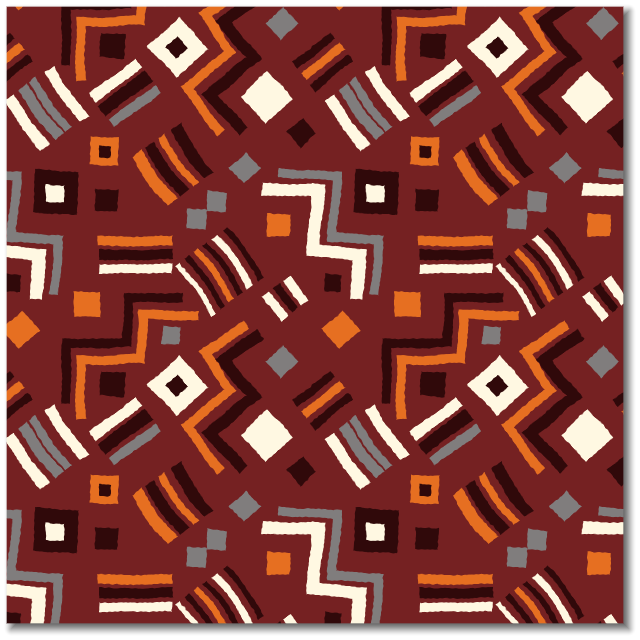
A Shadertoy shader for this pattern:

```glsl
// Hand-cut geometric cloth: zigzags, stripe blocks and squares tiled on a dark red panel.

const vec2 TILE = vec2(384.5, 406.0); // design grid: 768 units across the canvas, y down
const int RED = 0, CREAM = 1, DARK = 2, ORANGE = 3, GREY = 4;
const vec3 INKS[5] = vec3[5](vec3(0.46, 0.13, 0.135), vec3(1.0, 0.973, 0.885),
    vec3(0.19, 0.035, 0.04), vec3(0.9, 0.435, 0.13), vec3(0.5, 0.49, 0.49));

vec2 wrapTile(vec2 q) { return q - TILE * round(q / TILE); }

vec2 turn(vec2 q, float degrees) {
    float a = radians(degrees);
    return vec2(cos(a) * q.x + sin(a) * q.y, cos(a) * q.y - sin(a) * q.x);
}

float boxDist(vec2 q, vec2 halfSize) {
    vec2 d = abs(q) - halfSize;
    return length(max(d, 0.0)) + min(max(d.x, d.y), 0.0);
}

float coverage(float d) { return clamp(0.5 - d * iResolution.y / 768.0, 0.0, 1.0); }

void paint(inout vec3 col, float d, int ink) { col = mix(col, INKS[ink], coverage(d)); }

// Gradient noise that repeats with the tile
float corner(vec2 cell, vec2 f, vec2 period) {
    float a = 6.2832 * fract(sin(dot(mod(cell, period), vec2(127.1, 311.7))) * 43758.5);
    return dot(vec2(cos(a), sin(a)), f);
}

float gradientNoise(vec2 u, vec2 period) {
    vec2 i = floor(u), f = fract(u), s = f * f * (3.0 - 2.0 * f), e = vec2(1, 0);
    return mix(mix(corner(i, f, period), corner(i + e, f - e, period), s.x),
               mix(corner(i + e.yx, f - e.yx, period), corner(i + 1.0, f - 1.0, period), s.x), s.y);
}

vec2 wobble(vec2 p, vec2 period) {
    vec2 u = p / TILE * period;
    return vec2(gradientNoise(u, period), gradientNoise(u + 5.3, period));
}

// Up to four parallel bars; shape = tilt in degrees, half length, bow
void stripes(inout vec3 col, vec2 p, vec2 centre, vec3 shape, vec4 offsets, vec4 halfWidths, ivec4 inks) {
    vec2 q = turn(wrapTile(p - centre), shape.x);
    float t = q.x / shape.y;
    q.y -= shape.z * (1.0 - t * t);
    for (int i = 0; i < 4; i++)
        if (inks[i] != RED) paint(col, boxDist(q - vec2(0, offsets[i]), vec2(shape.y, halfWidths[i])), inks[i]);
}

// Four-legged zigzag with square corners and flat ends
void zigzag(inout vec3 col, vec2 p, vec2 pts[5], float halfWidth, int ink) {
    vec2 q = wrapTile(p - pts[2]) + pts[2];
    float d = 1e4;
    for (int i = 0; i < 4; i++) {
        vec2 leg = pts[i + 1] - pts[i], dir = normalize(leg), r = q - pts[i];
        float along = dot(r, dir), across = abs(dir.x * r.y - dir.y * r.x);
        float before = i == 0 ? 0.0 : halfWidth, after = i == 3 ? 0.0 : halfWidth;
        d = min(d, max(across - halfWidth, max(-before - along, along - length(leg) - after)));
    }
    paint(col, d, ink);
}

// Squares: x, y, half side, ink
const vec4 TILTED[7] = vec4[7](vec4(213, 57, 26, CREAM), vec4(211.5, 57, 10, DARK),
    vec4(338, 28, 14, GREY), vec4(320, 117, 22.5, CREAM), vec4(362, 160, 12.5, DARK),
    vec4(294, 201, 13.5, GREY), vec4(409, 396, 16.5, ORANGE));
const vec4 UPRIGHT[12] = vec4[12](vec4(67, 231, 26, DARK), vec4(66, 232, 10.5, CREAM),
    vec4(125, 181, 16, ORANGE), vec4(125, 181, 6.5, DARK), vec4(135, 55, 14.5, DARK),
    vec4(127, 240, 13.5, DARK), vec4(260, 242, 11.5, GREY), vec4(235.5, 262, 11.5, GREY),
    vec4(334, 270, 13.5, ORANGE), vec4(400, 339, 10, DARK), vec4(105, 365, 15.5, ORANGE),
    vec4(205, 402, 10.5, GREY));

vec3 cloth(vec2 p) {
    vec3 col = INKS[RED];
    p += 3.0 * wobble(p, vec2(10, 11)) + 1.3 * wobble(p, vec2(80, 84));

    for (int i = 0; i < 7; i++)
        paint(col, boxDist(turn(wrapTile(p - TILTED[i].xy), -42.0), TILTED[i].zz), int(TILTED[i].w));
    for (int i = 0; i < 12; i++)
        paint(col, boxDist(turn(wrapTile(p - UPRIGHT[i].xy), 3.5), UPRIGHT[i].zz), int(UPRIGHT[i].w));

    stripes(col, p, vec2(56, 130), vec3(55, 37, 2), vec4(29, 8, -6, -30), vec4(7, 6.5, 5, 6.5), ivec4(CREAM, GREY, GREY, CREAM));
    stripes(col, p, vec2(150, 112), vec3(-36, 35, 0), vec4(-19, 0, 19, 0), vec4(7, 7.5, 6, 0), ivec4(CREAM, DARK, GREY, RED));
    stripes(col, p, vec2(208, 198), vec3(55, 36, 3), vec4(27, 9, -9, -29), vec4(7, 7, 4.5, 7), ivec4(ORANGE, DARK, ORANGE, DARK));
    stripes(col, p, vec2(162, 306), vec3(0, 44, 0), vec4(-16.5, 0, 16.5, 0), vec4(6, 6, 5.5, 0), ivec4(ORANGE, DARK, CREAM, RED));
    stripes(col, p, vec2(264, 326), vec3(54, 37, -3), vec4(37, 23, 9, 0), vec4(3, 3.5, 4, 0), ivec4(CREAM, DARK, ORANGE, RED));
    stripes(col, p, vec2(264, 326), vec3(54, 37, -3), vec4(-5, -19, -34, 0), vec4(3.5, 4, 3.5, 0), ivec4(DARK, CREAM, DARK, RED));
    stripes(col, p, vec2(343, 358), vec3(54, 19, 0), vec4(16, 0, -15.5, 0), vec4(5.5, 5, 5.5, 0), ivec4(CREAM, DARK, CREAM, RED));
    stripes(col, p, vec2(387, 74), vec3(-39, 29.5, 0), vec4(-17, 0, 17, 0), vec4(5, 5, 5, 0), ivec4(DARK, ORANGE, DARK, RED));

    zigzag(col, p, vec2[5](vec2(79, 483), vec2(80, 412), vec2(152, 411), vec2(155, 357), vec2(220, 357)), 5.5, DARK);
    zigzag(col, p, vec2[5](vec2(97, 502), vec2(97, 432), vec2(169, 431), vec2(171, 378), vec2(238, 378)), 5.5, ORANGE);
    zigzag(col, p, vec2[5](vec2(296, 390), vec2(247, 424), vec2(276, 468), vec2(225, 511), vec2(265, 567)), 5.5, ORANGE);
    zigzag(col, p, vec2[5](vec2(312, 400), vec2(268, 432), vec2(305, 476), vec2(252, 519), vec2(292, 565)), 7.0, DARK);
    zigzag(col, p, vec2[5](vec2(314, 228), vec2(382, 229), vec2(376, 299), vec2(431, 306), vec2(428, 360)), 7.5, CREAM);
    zigzag(col, p, vec2[5](vec2(333, 207), vec2(404, 211), vec2(399, 284), vec2(455, 288), vec2(449, 354)), 5.5, GREY);
    return col;
}

void mainImage(out vec4 fragColor, in vec2 fragCoord) {
    vec2 p = 768.0 * fragCoord / iResolution.y;
    p.y = 768.0 - p.y;

    // White page with a soft shadow below and to the right of the panel
    float shadow = 1.0 - smoothstep(-8.0, 10.0, boxDist(p - 384.0, vec2(370)));
    vec3 page = vec3(1.0 - 0.6 * shadow);
    fragColor = vec4(mix(page, cloth(p), coverage(boxDist(p - 378.0, vec2(370)))), 1.0);
}
```
